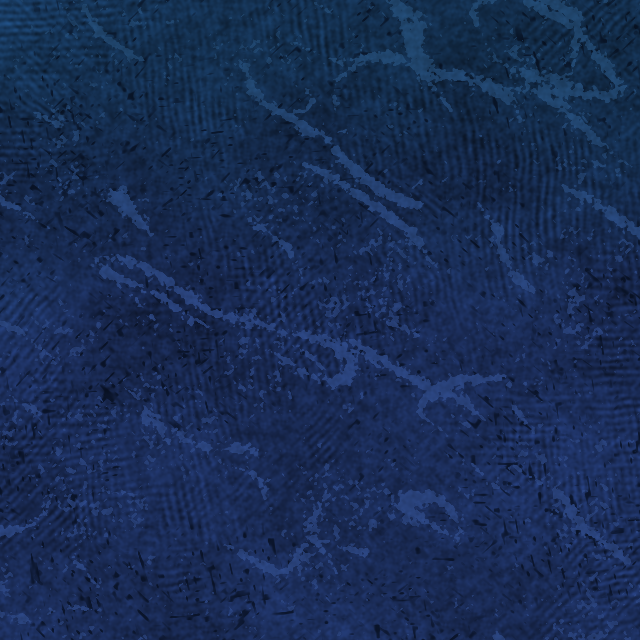
A Shadertoy shader for this texture:

```glsl
// Weathered navy blue surface with crumbling pale veins, faint hatching and dark pits
#define TOP_COLOR vec3(0.080, 0.196, 0.326)
#define LOW_COLOR vec3(0.101, 0.168, 0.336)
#define TOP_VEIN vec3(0.140, 0.300, 0.465)
#define LOW_VEIN vec3(0.172, 0.275, 0.510)
#define PIT_COLOR vec3(0.020, 0.050, 0.110)
#define VEIN_WIDTH 0.0175
#define VEIN_RAGGEDNESS 0.0200
#define VEIN_ANGLE -0.56
#define HATCH_FREQUENCY 84.0
#define HATCH_STRENGTH 0.24
#define GRAIN_STRENGTH 0.66
#define EDGE_SOFTNESS 0.0011

float hash(vec2 p) {
    return fract(sin(dot(p, vec2(127.1, 311.7))) * 43758.5453);
}

float noise(vec2 p) {
    vec2 cell = floor(p), f = fract(p);
    f = f * f * (3.0 - 2.0 * f);
    float low = mix(hash(cell), hash(cell + vec2(1, 0)), f.x);
    float high = mix(hash(cell + vec2(0, 1)), hash(cell + vec2(1, 1)), f.x);
    return mix(low, high, f.y);
}

float fbm(vec2 p) {
    float sum = 0.0, weight = 0.5;
    for (int i = 0; i < 4; i++) {
        sum += weight * noise(p);
        p = mat2(0.8, 0.6, -0.6, 0.8) * p * 2.03 + 7.3;
        weight *= 0.5;
    }
    return sum / 0.9375;
}

// Coordinates along and across a direction
vec2 alongAcross(vec2 p, float angle) {
    vec2 dir = vec2(cos(angle), sin(angle));
    return vec2(dot(p, dir), dot(p, vec2(-dir.y, dir.x)));
}

// Stretched height field whose level line is a vein
float veinField(vec2 p, float seed) {
    p += 0.035 * (vec2(noise(p * 11.0 + seed), noise(p * 11.0 - seed)) - 0.5);
    vec2 q = alongAcross(p, VEIN_ANGLE) * vec2(2.3, 6.6) + seed;
    return 0.7 * noise(q) + 0.3 * noise(q * 2.1 + 3.7) - 0.5;
}

// Broken vein of changing width, fraying into crumbs at its edges
float vein(vec2 p, float seed) {
    const float STEP = 0.002;
    float f = veinField(p, seed);
    vec2 slope = vec2(veinField(p + vec2(STEP, 0), seed) - f,
                      veinField(p + vec2(0, STEP), seed) - f) / STEP;
    float dist = abs(f) / max(length(slope), 1.1);
    float width = VEIN_WIDTH * smoothstep(0.34, 0.74, fbm(p * 7.0 + seed * 1.7));
    vec2 q = alongAcross(p, 0.4);
    float rag = VEIN_RAGGEDNESS * (0.50 * noise(q * 240.0) + 0.50 * noise(q * 95.0 + seed));
    return smoothstep(-EDGE_SOFTNESS, EDGE_SOFTNESS, width - dist - rag);
}

void mainImage(out vec4 fragColor, in vec2 fragCoord) {
    vec2 p = fragCoord / iResolution.y;

    // Teal top drifting into navy, with broad cloudy patches
    float clouds = fbm(p * 4.0 + 11.0);
    float depth = smoothstep(0.45, 0.95, p.y + 0.22 * (clouds - 0.5));
    vec3 color = mix(LOW_COLOR, TOP_COLOR, depth);
    float light = 1.0 + 0.55 * (clouds - 0.5);
    light *= 1.0 - 0.22 * smoothstep(0.85, 1.4, p.x * 0.6 + p.y * 0.8);

    // Fine mottled grain, turned off the pixel axes
    vec2 g = alongAcross(p, 0.7);
    float grain = 0.42 * noise(g * 115.0) + 0.38 * noise(g * 230.0 + 5.0)
                + 0.20 * noise(g * 45.0 + 9.0);
    light += GRAIN_STRENGTH * (grain - 0.5);

    // Sparse patches of hatching in several directions, pitted along the grooves
    float pits = 0.0;
    for (int i = 0; i < 4; i++) {
        float seed = float(i) * 17.3 + 4.1;
        vec2 q = alongAcross(p, -1.4 + 0.72 * float(i));
        q.y += 0.03 * noise(p * 5.0 + seed);
        float patchMask = smoothstep(0.50, 0.76, fbm(p * 4.2 + seed));
        float wave = sin(6.2832 * HATCH_FREQUENCY * q.y + 3.0 * noise(q * 30.0));
        light += HATCH_STRENGTH * patchMask * wave * noise(q * vec2(35.0, 70.0) + seed);
        float stroke = noise(q * vec2(75.0, 165.0) + seed);
        float pitArea = smoothstep(0.46, 0.66, fbm(p * 7.0 + seed + 50.0));
        pits = max(pits, smoothstep(0.78, 0.95, stroke) * pitArea);
    }
    color = mix(color * light, PIT_COLOR, 0.75 * pits);

    // Pale veins and loose crumbs scattered in patches
    float pale = 0.0;
    for (int i = 0; i < 3; i++) {
        pale = max(pale, vein(p, 6.7 + 23.9 * float(i)));
    }
    float crumbArea = smoothstep(0.48, 0.74, fbm(p * 10.0 + 31.0));
    float crumbs = 0.6 * noise(g * 215.0 + 40.0) + 0.4 * noise(g * 90.0 + 13.0);
    pale = max(pale, 0.85 * smoothstep(0.80, 0.87, crumbs + 0.19 * crumbArea));
    vec3 veinColor = mix(LOW_VEIN, TOP_VEIN, depth) * (0.97 + 0.30 * (grain - 0.5));
    color = mix(color, veinColor, pale * mix(0.92, 0.80, depth));

    fragColor = vec4(color, 1.0);
}
```
